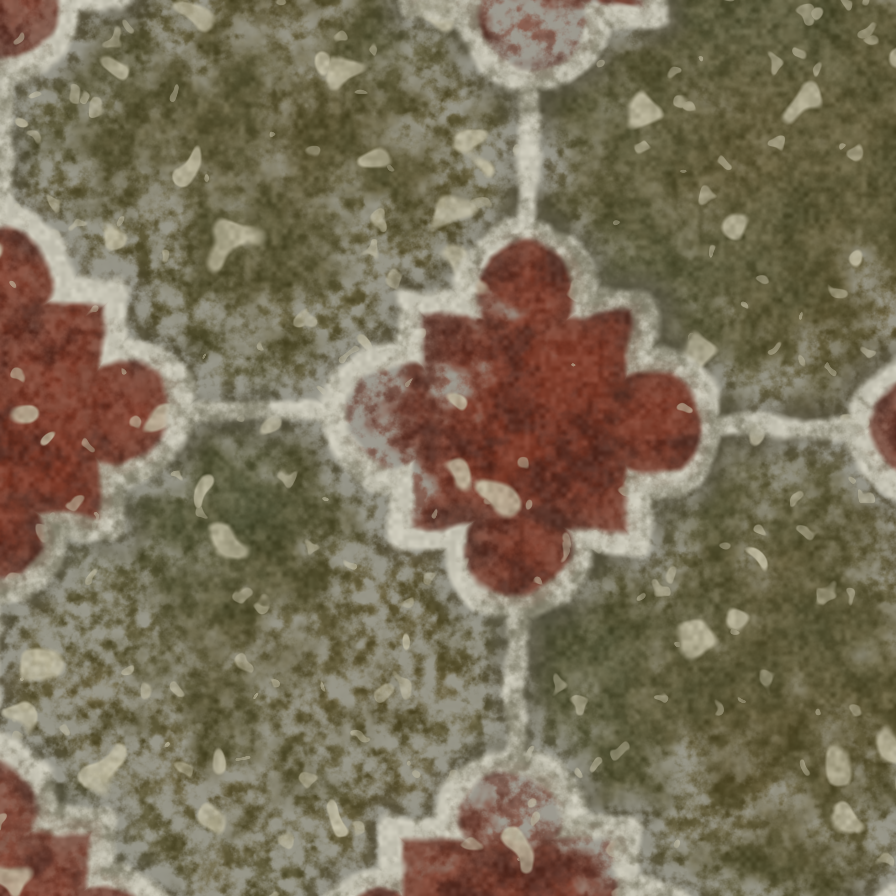
Write a three.js fragment shader that draws this texture.

```glsl
varying vec2 vUv;

const float PERIOD = 0.588;
const vec2 STAR_CENTER = vec2(0.583, 0.531);
const float TILT = -0.025;

const vec3 OLIVE_DARK = vec3(0.30, 0.29, 0.17);
const vec3 OLIVE = vec3(0.43, 0.405, 0.28);
const vec3 RED_DARK = vec3(0.34, 0.18, 0.14);
const vec3 RED = vec3(0.50, 0.235, 0.165);
const vec3 SHADOW = vec3(0.36, 0.34, 0.30);
const vec3 DUST = vec3(0.62, 0.62, 0.58);
const vec3 GROUT = vec3(0.78, 0.77, 0.71);
const vec3 GROUT_DIRTY = vec3(0.57, 0.56, 0.48);
const vec3 CHIP = vec3(0.76, 0.74, 0.64);

float hash(vec2 p) {
  vec3 q = fract(vec3(p.xyx) * 0.1031);
  q += dot(q, q.yzx + 33.33);
  return fract((q.x + q.y) * q.z);
}

float noise(vec2 p) {
  vec2 i = floor(p);
  vec2 f = fract(p);
  f = f * f * (3.0 - 2.0 * f);
  float low = mix(hash(i), hash(i + vec2(1.0, 0.0)), f.x);
  float high = mix(hash(i + vec2(0.0, 1.0)), hash(i + vec2(1.0)), f.x);
  return mix(low, high, f.y);
}

float fbm(vec2 p) {
  float sum = 0.0;
  float gain = 0.533;
  for (int i = 0; i < 4; i++) {
    sum += gain * noise(p);
    p = mat2(1.6, 1.2, -1.2, 1.6) * p + 7.3;
    gain *= 0.5;
  }
  return sum;
}

// Square with a round lobe on each side
float starDistance(vec2 p, float halfSide, float lobeOffset, float lobeRadius) {
  vec2 a = abs(p);
  vec2 q = a - halfSide;
  float box = length(max(q, 0.0)) + min(max(q.x, q.y), 0.0);
  vec2 lobe = a.x > a.y ? a : a.yx;
  return min(box, length(lobe - vec2(lobeOffset, 0.0)) - lobeRadius);
}

float band(float d, float halfWidth, float soft) {
  return 1.0 - smoothstep(halfWidth - soft, halfWidth + soft, abs(d));
}

// Irregular flakes, at most one per grid cell
float chips(vec2 p, float scale, float density) {
  vec2 g = p * scale;
  g += 0.5 * vec2(noise(g * 2.3), noise(g * 2.3 + 19.0));
  vec2 cell = floor(g);
  float mask = 0.0;
  for (int y = -1; y <= 1; y++) {
    for (int x = -1; x <= 1; x++) {
      vec2 id = cell + vec2(float(x), float(y));
      vec2 center = id + vec2(hash(id + 3.1), hash(id + 8.7));
      float radius = mix(0.1, 0.34, hash(id + 14.2));
      float flake = 1.0 - smoothstep(radius * 0.65, radius, length(g - center));
      mask = max(mask, flake * step(hash(id + 25.6), density));
    }
  }
  return mask;
}

void main() {
  // Tilted lattice with hand-laid edges
  float c = cos(TILT);
  float s = sin(TILT);
  vec2 lattice = mat2(c, -s, s, c) * (vUv - STAR_CENTER) / PERIOD;
  vec2 wobble = vec2(fbm(vUv * 17.0), fbm(vUv * 17.0 + 41.0)) - 0.5;
  vec2 warped = lattice + 0.035 * wobble;
  vec2 id = floor(warped + 0.5);
  vec2 p = warped - id;
  float star = starDistance(p, 0.226, 0.236, 0.122);
  float joint = min(abs(p.x), abs(p.y));

  float broad = fbm(vUv * 5.0 + 2.7);
  float mottle = fbm(vUv * 26.0);
  float fine = fbm(vUv * 75.0 + 11.0);
  float grain = noise(vUv * 170.0) - 0.5;

  // Glazed tiles
  vec3 olive = mix(OLIVE_DARK, OLIVE, smoothstep(0.2, 0.72, 0.5 * mottle + 0.5 * fine));
  olive += vec3(0.035, 0.0, -0.02) * (broad - 0.5) * 2.0;
  vec3 red = mix(RED_DARK, RED, smoothstep(0.25, 0.65, 0.6 * mottle + 0.4 * fine));
  float inside = 1.0 - smoothstep(-0.01, 0.01, star);
  vec3 color = mix(olive, red, inside);
  color += 0.10 * grain;

  // Soft grime beside the joints
  float edge = min(abs(star), max(joint, -star));
  float grime = (1.0 - smoothstep(0.015, 0.09, edge)) * (1.0 - 0.65 * inside);
  color = mix(color, SHADOW, 0.55 * grime);

  // Pale film, heavier toward the left and below
  float reach = 1.0 - smoothstep(0.02, 0.30, edge);
  float exposure = 0.16 * (0.5 - vUv.x) + 0.10 * (0.5 - vUv.y);
  float film = smoothstep(0.46, 0.76, 0.55 * broad + 0.45 * mottle + 0.16 * reach + exposure);
  film *= smoothstep(0.25, 0.7, fine) * (1.0 - 0.8 * inside);
  color = mix(color, DUST, 0.85 * film);

  // Each star is scuffed on one side
  float angle = 2.9 + 1.9 * id.y;
  float side = dot(p, vec2(cos(angle), sin(angle)));
  float scuff = smoothstep(0.10, 0.30, side + 0.55 * (mottle - 0.5));
  scuff *= inside * (1.0 - 0.8 * mod(abs(id.x), 2.0));
  color = mix(color, DUST, scuff * mix(0.35, 0.95, smoothstep(0.3, 0.65, fine)));

  // Flaked spots
  float flakes = max(chips(vUv, 13.0, 0.26), 0.7 * chips(vUv + 5.3, 30.0, 0.20));
  color = mix(color, CHIP + 0.12 * grain, flakes * mix(0.55, 0.95, mottle));

  // Raised grout lines
  float width = 0.023 + 0.014 * (mottle - 0.5);
  float outline = band(star, width, 0.009);
  float straight = band(joint, width * 0.85, 0.009) * smoothstep(0.0, 0.015, star);
  float grout = max(outline, straight);
  float clean = smoothstep(0.28, 0.62, 0.5 * broad + 0.5 * fine);
  vec3 groutColor = mix(GROUT_DIRTY, GROUT, clean) + 0.09 * grain;
  color = mix(color, groutColor, grout * mix(0.78, 1.0, clean));

  gl_FragColor = vec4(clamp(color, 0.0, 1.0), 1.0);
}
```
